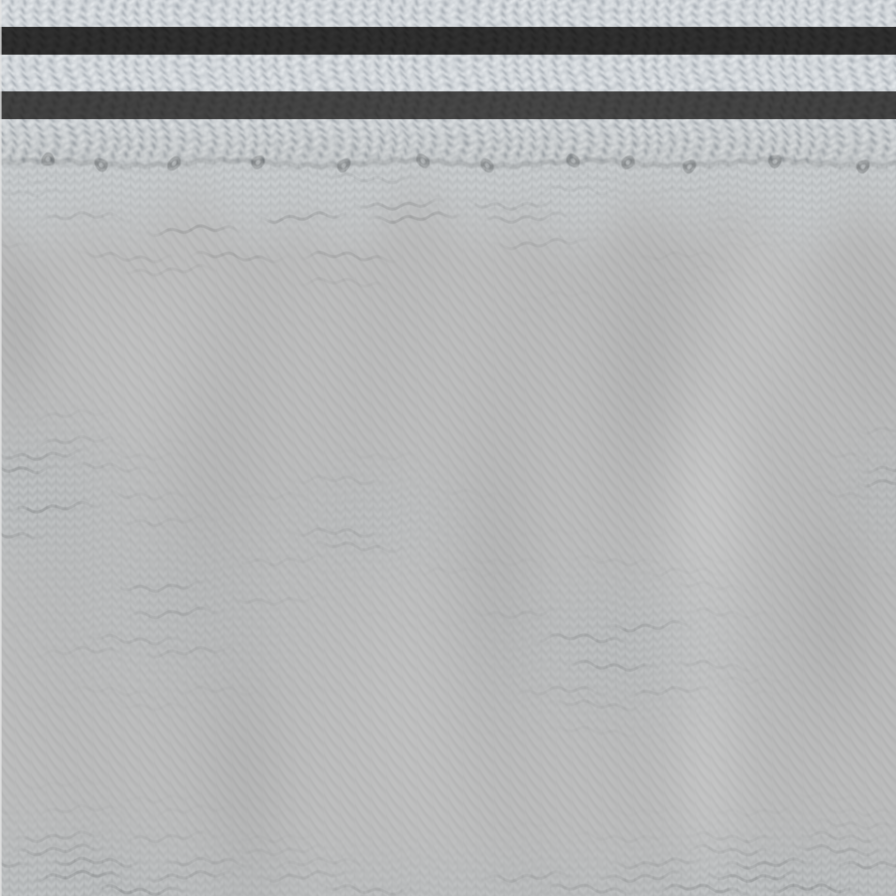
Reproduce this texture procedurally as a Shadertoy shader.

```glsl
const float TAU = 6.28318;
const vec3 CLOTH = vec3(0.722, 0.724, 0.725);
const vec3 WORN = vec3(0.722, 0.738, 0.745);
const vec3 YOKE = vec3(0.765, 0.780, 0.788);
const vec3 RIB = vec3(0.822, 0.840, 0.856);
const vec3 UPPER_BAND = vec3(0.175);
const vec3 LOWER_BAND = vec3(0.245);
const vec2 UPPER_SPAN = vec2(0.939, 0.970);
const vec2 LOWER_SPAN = vec2(0.867, 0.898);
const float SEAM_Y = 0.818;
const vec2 TWILL_COUNT = vec2(58.0, 68.0);
const vec2 STITCH_COUNT = vec2(96.0, 104.0);
const vec2 RIB_COUNT = vec2(64.0, 108.0);

float hash(vec2 p) {
    vec3 q = fract(vec3(p.xyx) * 0.1031);
    q += dot(q, q.yzx + 33.33);
    return fract((q.x + q.y) * q.z);
}

// Distance to the nearest scattered cell centre
float cellular(vec2 p) {
    vec2 cell = floor(p);
    float nearest = 2.0;
    for (int j = -1; j <= 1; j++)
    for (int i = -1; i <= 1; i++) {
        vec2 c = cell + vec2(i, j);
        nearest = min(nearest, length(c + vec2(hash(c), hash(c + 57.0)) - p));
    }
    return nearest;
}

float blob(vec2 p, vec2 center, vec2 radius) {
    vec2 d = (p - center) / radius;
    return exp(-dot(d, d));
}

float band(float y, vec2 span, float aa) {
    return smoothstep(span.x - aa, span.x + aa, y)
         * (1.0 - smoothstep(span.y - aa, span.y + aa, y));
}

// Slanted overlapping leaves, falling to the right
float twill(vec2 p) {
    vec2 q = p * TWILL_COUNT;
    float across = fract(q.x);
    float leaf = fract(q.y + 1.5 * across * (1.3 - 0.3 * across) + 0.4 * floor(q.x));
    float ridge = smoothstep(0.0, 0.3, leaf) * (1.0 - smoothstep(0.55, 1.0, leaf));
    return (ridge - 0.5) * (0.6 + 0.4 * sin(across * TAU * 0.5));
}

// Small V stitches
float stitches(vec2 p) {
    vec2 q = p * STITCH_COUNT;
    q.y += 0.35 * sin(p.x * 37.0) + 0.2 * sin(p.x * 91.0);
    float arm = abs(fract(q.x) - 0.5) * 2.0;
    return 0.6 * sin(TAU * (q.y - 0.5 * arm)) - 0.5 * smoothstep(0.65, 1.0, arm);
}

// Upright ribs with dark gaps between rows
float ribbing(vec2 p) {
    vec2 q = p * RIB_COUNT;
    q.x += 0.22 * sin(p.y * 110.0) + 0.2 * sin(p.x * 43.0);
    q.y += 0.4 * sin(p.x * 29.0) + 0.25 * sin(q.x * TAU);
    float valley = 0.5 + 0.5 * cos(TAU * q.x);
    float gap = 0.5 + 0.5 * cos(TAU * q.y);
    float grain = cellular(p * 150.0) - 0.5;
    return 0.35 - 0.45 * valley - 0.35 * gap - 0.8 * valley * valley * gap - 0.7 * grain;
}

// Broken horizontal creases with tapered ends
float creases(vec2 p) {
    float y = p.y * 68.0 + 0.18 * sin(p.x * 190.0) + 0.2 * sin(p.x * 47.0);
    float row = floor(y);
    float x = p.x * 8.0 + hash(vec2(row, 9.0)) * 5.0;
    float present = step(0.58, hash(vec2(floor(x), row)));
    float taper = smoothstep(0.0, 0.3, fract(x)) * (1.0 - smoothstep(0.6, 1.0, fract(x)));
    return present * taper * (1.0 - smoothstep(0.04, 0.20, abs(fract(y) - 0.5)));
}

// Broad soft light and shade
float folds(vec2 p) {
    float light = 0.036 * blob(p, vec2(0.79, 0.43), vec2(0.05, 0.14))
        + 0.018 * blob(p, vec2(0.86, 0.67), vec2(0.05, 0.12))
        + 0.026 * blob(p, vec2(0.79, 0.14), vec2(0.04, 0.13))
        + 0.016 * blob(p, vec2(0.14, 0.60), vec2(0.08, 0.15))
        + 0.014 * blob(p, vec2(0.43, 0.20), vec2(0.09, 0.20));
    float shade = 0.025 * blob(p, vec2(0.71, 0.61), vec2(0.06, 0.16))
        + 0.032 * blob(p, vec2(0.93, 0.32), vec2(0.05, 0.13))
        + 0.030 * blob(p, vec2(0.02, 0.63), vec2(0.04, 0.09))
        + 0.024 * blob(p, vec2(0.28, 0.14), vec2(0.05, 0.14))
        + 0.016 * blob(p, vec2(0.24, 0.46), vec2(0.08, 0.14))
        + 0.020 * blob(p, vec2(0.56, 0.36), vec2(0.05, 0.14))
        + 0.022 * blob(p, vec2(0.98, 0.63), vec2(0.05, 0.11));
    return light - shade + 0.003 * sin(p.x * 40.0 + 2.0 * sin(p.y * 5.0));
}

void mainImage(out vec4 fragColor, in vec2 fragCoord) {
    vec2 uv = fragCoord / iResolution.xy;
    float aa = 0.7 / iResolution.y;

    // Where the knit shows through the smooth cloth
    float ragged = 0.012 * sin(uv.x * 23.0) + 0.009 * sin(uv.x * 51.0);
    float yoke = smoothstep(0.70, 0.815, uv.y + ragged);
    float worn = blob(uv, vec2(0.02, 0.45), vec2(0.11, 0.08))
        + 0.6 * blob(uv, vec2(0.18, 0.32), vec2(0.14, 0.09))
        + 0.6 * blob(uv, vec2(0.42, 0.42), vec2(0.09, 0.06))
        + 0.8 * blob(uv, vec2(0.69, 0.28), vec2(0.12, 0.08))
        + 0.7 * blob(uv, vec2(1.0, 0.45), vec2(0.06, 0.07))
        + blob(uv, vec2(0.05, 0.0), vec2(0.19, 0.08))
        + blob(uv, vec2(0.92, 0.0), vec2(0.20, 0.07))
        + 0.6 * blob(uv, vec2(0.5, 0.0), vec2(0.30, 0.05));
    worn = min(worn, 1.0);
    float knit = max(worn, yoke);

    // Lower cloth
    vec3 color = mix(mix(CLOTH, WORN, worn * 0.7), YOKE, yoke);
    color += folds(uv) * (1.0 - yoke);
    color += 0.036 * twill(uv) * (1.0 - knit) + 0.036 * stitches(uv) * knit;
    float creased = max(worn, blob(uv, vec2(0.35, 0.75), vec2(0.35, 0.06)));
    color -= 0.085 * creases(uv) * creased;

    // Ribbed top, dimmer toward the seam
    float ribMask = smoothstep(SEAM_Y - 0.006, SEAM_Y + 0.012, uv.y + 0.2 * ragged);
    float weave = ribbing(uv);
    vec3 ribColor = mix(YOKE, RIB, smoothstep(SEAM_Y, 0.90, uv.y));
    color = mix(color, ribColor + 0.095 * weave * vec3(1.05, 1.0, 0.93), ribMask);

    // Seam line and scattered knots
    float seam = SEAM_Y + 0.003 * sin(uv.x * 31.0) + 0.0015 * sin(uv.x * 260.0);
    color -= 0.07 * (1.0 - smoothstep(0.001, 0.005, abs(uv.y - seam)));
    float slot = floor(uv.x * 12.0);
    float knotX = (slot + 0.2 + 0.6 * hash(vec2(slot, 3.0))) / 12.0;
    float knot = abs(length(uv - vec2(knotX, seam)) - 0.005);
    color -= 0.14 * (1.0 - smoothstep(0.001, 0.004, knot));

    // Dark bands and pale left edge
    float glow = 0.02 * blob(uv, vec2(0.55, 0.88), vec2(0.4, 0.05));
    color = mix(color, UPPER_BAND + 0.025 * weave, band(uv.y, UPPER_SPAN, aa));
    color = mix(color, LOWER_BAND + glow + 0.025 * weave, band(uv.y, LOWER_SPAN, aa));
    color = mix(color, vec3(0.9), 0.8 * (1.0 - smoothstep(0.001, 0.001 + 2.0 * aa, uv.x)));
    fragColor = vec4(clamp(color, 0.0, 1.0), 1.0);
}
```
